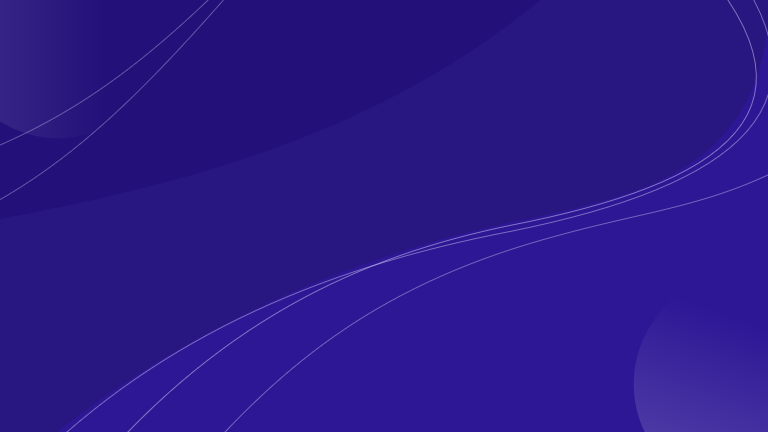
This background is drawn by a WebGL 1 fragment shader. Its source:

```glsl
precision highp float;

uniform vec2 u_resolution;

float cross2(vec2 a, vec2 b) {
  return a.x * b.y - a.y * b.x;
}

vec2 cubic(vec2 a, vec2 b, vec2 c, vec2 d, float t) {
  float s = 1.0 - t;
  return s * s * s * a + 3.0 * s * s * t * b + 3.0 * s * t * t * c + t * t * t * d;
}

// Signed distance to a rising cubic curve, negative on its left
float curve(vec2 p, vec2 a, vec2 b, vec2 c, vec2 d) {
  float nearest = 10.0;
  float side = 1.0;
  vec2 start = a;
  for (int i = 1; i <= 28; i++) {
    vec2 end = cubic(a, b, c, d, float(i) / 28.0);
    vec2 along = end - start;
    vec2 toPoint = p - start;
    float h = clamp(dot(toPoint, along) / dot(along, along), 0.0, 1.0);
    nearest = min(nearest, length(toPoint - along * h));
    if (p.y >= start.y && p.y < end.y && cross2(along, toPoint) > 0.0) side = -1.0;
    start = end;
  }
  return nearest * side;
}

// Two cubic curves joined at d
float wave(vec2 p, vec2 a, vec2 b, vec2 c, vec2 d, vec2 e, vec2 f, vec2 g) {
  float lower = curve(p, a, b, c, d);
  float upper = curve(p, d, e, f, g);
  return min(abs(lower), abs(upper)) * sign(lower) * sign(upper);
}

// Coverage of a shape with a one pixel soft edge
float fill(float dist, float pixel) {
  return clamp(0.5 - dist / pixel, 0.0, 1.0);
}

float stroke(float dist, float pixel) {
  return fill(abs(dist) - 0.0011, pixel);
}

void main() {
  float pixel = 1.0 / u_resolution.y;
  vec2 p = gl_FragCoord.xy * pixel;

  // Three flat bands
  vec3 color = vec3(0.157, 0.085, 0.505);
  float darkEdge = curve(p, vec2(-0.01, 0.491), vec2(0.417, 0.572),
                         vec2(0.868, 0.683), vec2(1.256, 1.004));
  color = mix(color, vec3(0.137, 0.062, 0.475), fill(darkEdge, pixel));
  float lightEdge = wave(p, vec2(0.128, -0.003), vec2(0.417, 0.225), vec2(0.718, 0.359),
                         vec2(1.025, 0.447), vec2(1.366, 0.544), vec2(1.769, 0.523),
                         vec2(1.782, 1.005));
  color = mix(color, vec3(0.178, 0.092, 0.585), fill(-lightEdge, pixel));

  // Fading corner discs
  float topDisc = fill(length(p - vec2(0.134, 0.928)) - 0.248, pixel);
  color = mix(color, vec3(1.0), 0.085 * topDisc * clamp(1.0 - p.x / 0.25, 0.0, 1.0));
  float lowDisc = fill(length(p - vec2(1.722, 0.111)) - 0.255, pixel);
  float lowFade = clamp((0.857 - p.y - 0.35 * p.x) / 0.347, 0.0, 1.0);
  color = mix(color, vec3(1.0), 0.15 * lowDisc * lowFade);

  // Thin lines along the light band
  float steepLine = wave(p, vec2(0.296, 0.0), vec2(0.579, 0.292), vec2(0.88, 0.417),
                         vec2(1.185, 0.479), vec2(1.597, 0.56), vec2(1.887, 0.699),
                         vec2(1.685, 1.0));
  float flatLine = wave(p, vec2(0.155, 0.0), vec2(0.44, 0.248), vec2(0.787, 0.389),
                        vec2(1.185, 0.465), vec2(1.632, 0.556), vec2(1.898, 0.711),
                        vec2(1.745, 1.0));
  float lowLine = wave(p, vec2(0.521, 0.0), vec2(0.718, 0.208), vec2(0.938, 0.361),
                       vec2(1.296, 0.456), vec2(1.481, 0.507), vec2(1.62, 0.521),
                       vec2(1.782, 0.597));

  // Thin lines across the upper left corner
  float cornerHigh = curve(p, vec2(-0.005, 0.662), vec2(0.185, 0.745),
                           vec2(0.324, 0.85), vec2(0.484, 1.002));
  float cornerLow = curve(p, vec2(-0.005, 0.535), vec2(0.174, 0.637),
                          vec2(0.324, 0.78), vec2(0.519, 1.002));

  vec3 lavender = vec3(0.82, 0.78, 0.95);
  color = mix(color, lavender, 0.55 * stroke(steepLine, pixel));
  color = mix(color, lavender, 0.5 * stroke(flatLine, pixel));
  color = mix(color, lavender, 0.45 * stroke(lowLine, pixel));
  color = mix(color, lavender, 0.4 * stroke(min(abs(cornerHigh), abs(cornerLow)), pixel));

  gl_FragColor = vec4(color, 1.0);
}
```
